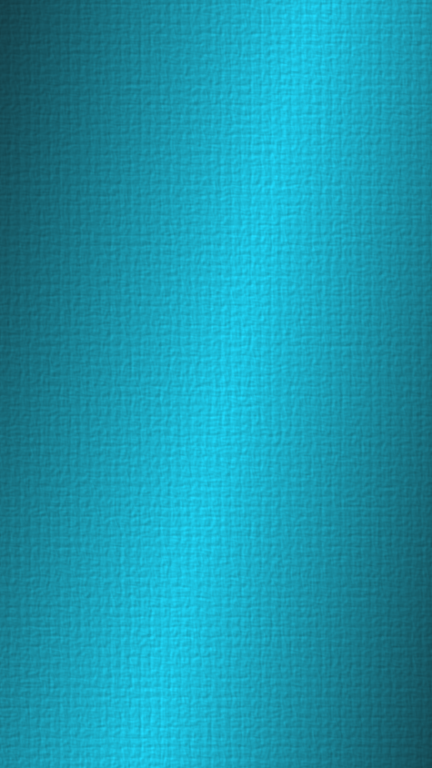
Reproduce this background procedurally as a WebGL 1 fragment shader.

```glsl
precision highp float;

uniform vec2 u_resolution;

#define BRIGHT vec3(0.115, 0.79, 0.91)
#define DARK vec3(0.08, 0.24, 0.27)
#define AXIS_BOTTOM 0.335
#define AXIS_TOP 0.72
#define FALLOFF 0.75
#define ROUNDING 0.045
#define THREADS 43.0
#define WARP 0.2
#define ROUGHNESS 0.62
#define RELIEF 0.075
#define LIGHT_STEP vec2(-0.09, 0.09)

const float PI = 3.14159;

vec2 randomGradient(vec2 cell) {
  float angle = 2.0 * PI * fract(sin(dot(cell, vec2(127.1, 311.7))) * 43758.5);
  return vec2(cos(angle), sin(angle));
}

float gradientNoise(vec2 p) {
  vec2 cell = floor(p);
  vec2 f = p - cell;
  vec2 blend = f * f * f * (f * (f * 6.0 - 15.0) + 10.0);
  float a = dot(randomGradient(cell), f);
  float b = dot(randomGradient(cell + vec2(1.0, 0.0)), f - vec2(1.0, 0.0));
  float c = dot(randomGradient(cell + vec2(0.0, 1.0)), f - vec2(0.0, 1.0));
  float d = dot(randomGradient(cell + 1.0), f - 1.0);
  return mix(mix(a, b, blend.x), mix(c, d, blend.x), blend.y);
}

// Height of threads crossing over and under each other
float weaveHeight(vec2 p) {
  vec2 wobble = vec2(gradientNoise(p * 0.8), gradientNoise(p * 0.8 + 37.0));
  vec2 q = p + WARP * wobble;
  vec2 profile = 0.8 * sqrt(abs(sin(PI * q)) + 0.02);
  float warpThread = profile.x + 0.6 * sin(PI * (q.y + floor(q.x)));
  float weftThread = profile.y - 0.6 * sin(PI * (q.x + floor(q.y)));
  // Sharp creases along either thread direction, over fine fibres
  float creases = abs(gradientNoise(p * vec2(2.1, 0.8) + 11.0))
                + abs(gradientNoise(p * vec2(0.8, 2.1) + 53.0));
  float fibres = gradientNoise(p * 2.3 + 71.0) + 0.5 * gradientNoise(p * 3.7 + 19.0);
  return max(warpThread, weftThread) + ROUGHNESS * (fibres - 1.3 * creases);
}

void main() {
  vec2 uv = gl_FragCoord.xy / u_resolution;

  // Slanted band of light
  float axis = mix(AXIS_BOTTOM, AXIS_TOP, uv.y);
  float away = length(vec2(uv.x - axis, ROUNDING));
  vec3 color = mix(BRIGHT, DARK, clamp(away / FALLOFF, 0.0, 1.0));

  // Embossed cloth lit from the upper left
  vec2 cloth = gl_FragCoord.xy / u_resolution.x * THREADS;
  float slope = weaveHeight(cloth - LIGHT_STEP) - weaveHeight(cloth + LIGHT_STEP);
  float shade = 1.0 + RELIEF * clamp(slope * 1.5, -1.8, 1.8);

  gl_FragColor = vec4(color * shade, 1.0);
}
```
